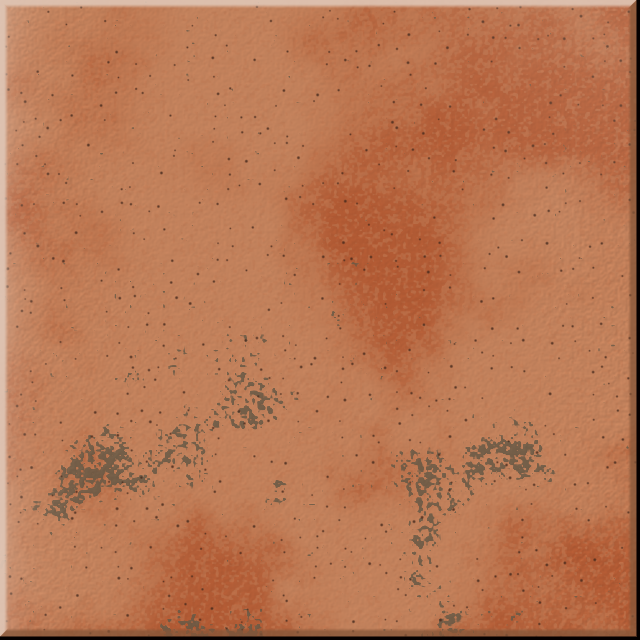
Write a Shadertoy shader that draws this texture.

```glsl
// A glazed terracotta tile with a bevelled rim on a black ground.
// Layered value noise drives red mottling, grey stain clusters and an embossed
// grain; jittered cells scatter the pinholes, and edge distances shape the rim.

#define BEVEL_WIDTH 0.014
#define GROUND_WIDTH 0.0055
#define GLOW_WIDTH 0.035
#define MOTTLE_SCALE 4.0
#define STAIN_SCALE 7.5
#define GRAIN_SCALE 250.0
#define GRAIN_RELIEF 0.13
#define PINHOLE_CELLS 46.0
#define PINHOLE_SHARE 0.30

const vec3 CLAY = vec3(0.745, 0.470, 0.320);
const vec3 PALE_CLAY = vec3(0.770, 0.530, 0.385);
const vec3 RUST = vec3(0.690, 0.345, 0.195);
const vec3 STAIN = vec3(0.400, 0.345, 0.270);
const vec3 PINHOLE = vec3(0.270, 0.160, 0.110);
const vec3 RIM_LIGHT = vec3(0.875, 0.775, 0.710);
const vec3 RIM_SHADE = vec3(0.520, 0.335, 0.220);
const vec3 GROUND = vec3(0.020, 0.000, 0.000);

float hash(vec2 p) {
    return fract(sin(dot(p, vec2(127.1, 311.7))) * 43758.5453);
}

float noise(vec2 p) {
    vec2 i = floor(p), f = fract(p);
    f = f * f * (3.0 - 2.0 * f);
    float low = mix(hash(i), hash(i + vec2(1, 0)), f.x);
    float high = mix(hash(i + vec2(0, 1)), hash(i + vec2(1, 1)), f.x);
    return mix(low, high, f.y);
}

// Five octaves, turned each time to hide the lattice
float fbm(vec2 p) {
    float sum = 0.0, weight = 0.516;
    for (int i = 0; i < 5; i++) {
        sum += weight * noise(p);
        p = mat2(1.6, 1.2, -1.2, 1.6) * p + 17.3;
        weight *= 0.5;
    }
    return sum;
}

float grain(vec2 uv) {
    return 0.55 * noise(uv * GRAIN_SCALE) + 0.45 * noise(uv.yx * GRAIN_SCALE * 0.53 + 40.0);
}

// Small round dots, at most one in each cell
float pinholes(vec2 uv, float pixel) {
    vec2 cell = floor(uv * PINHOLE_CELLS);
    vec2 centre = cell + 0.15 + 0.7 * vec2(hash(cell + 3.1), hash(cell + 8.7));
    float radius = mix(0.0010, 0.0021, hash(cell + 5.9));
    float d = length(uv - centre / PINHOLE_CELLS) - radius;
    return step(hash(cell + 12.4), PINHOLE_SHARE) * (1.0 - smoothstep(-pixel, pixel, d));
}

vec3 clayBody(vec2 uv, float pixel) {
    float fine = grain(uv);
    float fleck = grain(uv + 3.7);
    float lower = smoothstep(0.62, 0.25, uv.y);

    // Broad pale and rusty clouds, the rust breaking up into flecks
    float cloud = fbm(uv * MOTTLE_SCALE + 2.6);
    float rust = smoothstep(0.40, 0.70, cloud + 0.06 * lower);
    float rustFleck = smoothstep(0.52, 0.78, fleck + 0.30 * rust);
    vec3 color = mix(CLAY, PALE_CLAY, 0.6 * smoothstep(0.52, 0.30, cloud));
    color = mix(color, RUST, 0.42 * rust + 0.42 * rustFleck * (0.25 + rust));

    // Grey stains gather in grainy clusters on the lower half
    float cluster = smoothstep(0.54, 0.74, fbm(uv * STAIN_SCALE + 31.0)) * lower;
    float stain = smoothstep(0.0, 0.12, fine + 0.46 * cluster - 0.84);
    color = mix(color, STAIN, 0.85 * stain);

    color = mix(color, PINHOLE, 0.8 * pinholes(uv, pixel));

    // Embossed grain lit from the upper left, glossier near the sides
    float side = smoothstep(0.22, 0.5, abs(uv.x - 0.5));
    float slope = fine - grain(uv + vec2(-0.0018, 0.0018));
    return color * (1.0 + GRAIN_RELIEF * (0.7 + 0.7 * side) * slope);
}

void mainImage(out vec4 fragColor, in vec2 fragCoord) {
    vec2 uv = fragCoord / iResolution.xy;
    float pixel = 1.0 / min(iResolution.x, iResolution.y);
    vec3 color = clayBody(uv, pixel);

    // Soft sheen along the left side and a fainter one at the top right
    float sheen = 0.42 * exp(-uv.x / GLOW_WIDTH);
    sheen += 0.16 * smoothstep(0.45, 0.0, length(uv - vec2(1.0, 0.95)));
    color = mix(color, RIM_LIGHT, sheen);

    // Mitred rim: light on the left and top, shaded on the right and bottom
    float lit = min(uv.x, 1.0 - uv.y);
    float shaded = min(1.0 - GROUND_WIDTH - uv.x, uv.y - GROUND_WIDTH);
    float rimLight = 1.0 - smoothstep(0.4 * BEVEL_WIDTH, BEVEL_WIDTH, lit);
    float rimShade = 1.0 - smoothstep(0.5 * BEVEL_WIDTH, BEVEL_WIDTH, shaded);
    float mitre = smoothstep(-pixel, pixel, shaded - lit);
    color = mix(color, RIM_SHADE, 0.75 * rimShade * (1.0 - mitre));
    color = mix(color, RIM_LIGHT, 0.9 * rimLight * mitre);

    // Black ground beyond the right and bottom edges
    color = mix(GROUND, color, smoothstep(-pixel, pixel, shaded));
    fragColor = vec4(clamp(color, 0.0, 1.0), 1.0);
}
```
